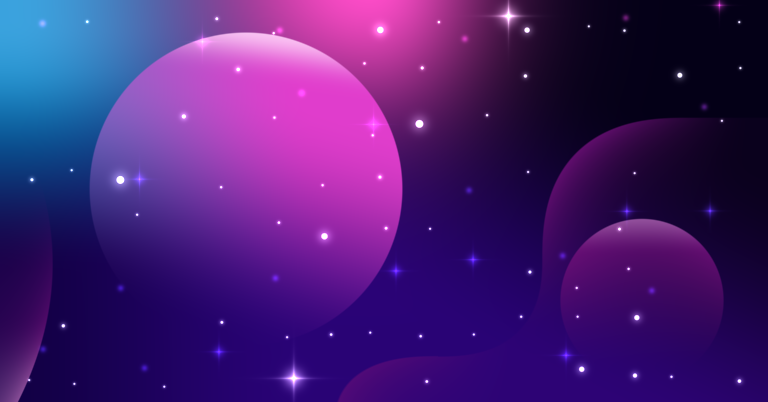
Write a WebGL 2 fragment shader that draws this background.

```glsl
#version 300 es
precision highp float;
// Violet cosmic background: glowing spheres, flowing blobs and scattered stars.
uniform vec2 u_resolution;
out vec4 fragColor;

// Lengths are in canvas heights, origin at the lower left.
const vec3 INDIGO = vec3(0.16, 0.01, 0.46);
const vec3 NAVY = vec3(0.015, 0.0, 0.09);
const vec3 DUSK = vec3(0.07, 0.0, 0.27);
const vec3 CYAN = vec3(0.22, 0.64, 0.87);
const vec3 TEAL = vec3(0.02, 0.46, 0.70);
const vec3 PINK = vec3(1.0, 0.30, 0.79);
const vec3 MAGENTA = vec3(0.88, 0.24, 0.80);
const vec3 LAVENDER = vec3(0.60, 0.38, 0.78);
const vec3 PLUM = vec3(0.43, 0.06, 0.47);
const vec3 MAUVE = vec3(0.62, 0.36, 0.65);
const vec3 VIOLET = vec3(0.36, 0.20, 0.95);
const vec3 SHINE = vec3(1.0, 0.86, 0.98);

const vec2 PLANET_CENTER = vec2(0.612, 0.530);
const float PLANET_RADIUS = 0.389;
const vec2 MOON_CENTER = vec2(1.597, 0.2525);
const float MOON_RADIUS = 0.203;
const vec2 PINK_CENTER = vec2(0.92, 1.05);
const vec2 SPARK_TOP = vec2(1.265, 0.960);
const vec2 SPARK_BOTTOM = vec2(0.731, 0.059);
const float ROUNDNESS = 2.5;

float hash(vec2 p) {
  vec3 q = fract(p.xyx * vec3(0.1031, 0.1030, 0.0973));
  q += dot(q, q.yzx + 33.33);
  return fract((q.x + q.y) * q.z);
}

// Coverage of a signed distance that is positive inside.
float cover(float d) {
  float px = 1.0 / u_resolution.y;
  return smoothstep(-px, px, d);
}

// Superellipse norm of one quadrant: 1 on the rim.
float quadrant(vec2 v) {
  v = pow(max(v, 0.0), vec2(ROUNDNESS));
  return pow(v.x + v.y, 1.0 / ROUNDNESS);
}

// Depth inside the S-shaped wave, joined from three quadrants.
float waveDepth(vec2 p) {
  if (p.y > 0.356) return 0.355 * (1.0 - quadrant(vec2(1.708 - p.x, p.y - 0.356) / vec2(0.359, 0.351)));
  if (p.x > 1.089) return 0.250 * (quadrant(vec2(p.x - 1.089, 0.356 - p.y) / vec2(0.260, 0.243)) - 1.0);
  return 0.178 * (1.0 - quadrant(vec2(1.089 - p.x, p.y + 0.064) / vec2(0.257, 0.178)));
}

vec3 sky(vec2 p, float u) {
  vec3 c = mix(DUSK, INDIGO, smoothstep(0.0, 0.4, u));
  c = mix(c, NAVY, smoothstep(0.15, 0.95, p.y + 0.9 * (u - 0.6)));
  float cyan = smoothstep(0.32, 0.84, p.y) * (1.0 - smoothstep(0.02, 0.48, u));
  c = mix(c, mix(TEAL, CYAN, smoothstep(0.6, 0.95, p.y)), cyan);
  vec2 d = p - PINK_CENTER;
  d /= vec2(d.x < 0.0 ? 0.43 : 0.30, 0.35);
  return mix(c, PINK, exp(-dot(d, d)));
}

// Four-pointed twinkle with a soft core.
float sparkle(vec2 d, float size) {
  vec2 a = abs(d) / size;
  float rays = exp(-a.x * 3.0 - a.y * 22.0) + exp(-a.y * 3.0 - a.x * 22.0);
  return rays + 0.45 * exp(-dot(a, a) * 9.0);
}

// Jittered grid of crisp dots with halos, or of blurred tinted lights.
vec3 stars(vec2 p, float cell, float density, bool blurred) {
  vec2 id = floor(p / cell) + (blurred ? 57.0 : 11.0);
  if (hash(id) > density) return vec3(0.0);
  vec2 jitter = vec2(hash(id + 17.3), hash(id + 41.7));
  vec2 d = (fract(p / cell) - mix(vec2(0.25), vec2(0.75), jitter)) * cell;
  float pick = hash(id + 83.1), r = length(d);
  if (blurred) {
    vec3 tint = mix(VIOLET, MAGENTA, smoothstep(0.55, 0.9, p.y));
    float light = pick > 0.72 ? sparkle(d, 0.04) : 0.65 * exp(-r * r / 0.00006);
    return tint * light * 0.7;
  }
  float size = mix(0.002, 0.0095, pow(pick, 4.0));
  return vec3(0.9, 0.87, 0.96) * (cover(size - r) + 0.3 * exp(-r * r / (5.0 * size * size)));
}

void main() {
  vec2 p = gl_FragCoord.xy / u_resolution.y;
  float u = gl_FragCoord.x / u_resolution.x;
  vec3 color = sky(p, u);

  // Left blob, brightest along its lower rim
  float depth = 0.131 - 0.73 * pow(abs(p.y - 0.344), 2.0) - p.x;
  float rim = mix(0.25, 1.0, exp(-max(depth, 0.0) / 0.06));
  vec3 blob = mix(MAUVE, PLUM, smoothstep(0.0, 0.22, p.y));
  color = mix(color, blob, cover(depth) * rim * 0.85 * (1.0 - smoothstep(0.05, 0.58, p.y)));

  // Right wave, lit on its shoulder and lower crest
  depth = waveDepth(p);
  float lit = smoothstep(0.15, 0.6, p.y) * (1.0 - smoothstep(1.45, 1.87, p.x));
  lit += 0.65 * (1.0 - smoothstep(0.88, 1.30, p.x));
  color = mix(color, PLUM, cover(depth) * (0.06 + 0.8 * lit * exp(-max(depth, 0.0) / 0.09)));

  // Large planet fading into the sky below
  vec2 q = (p - PLANET_CENTER) / PLANET_RADIUS;
  float fade = smoothstep(-0.95, 0.65, dot(q, vec2(0.30, 0.95)));
  vec3 body = mix(LAVENDER, MAGENTA, smoothstep(-0.9, 0.5, q.x + 0.15 * q.y));
  float shine = smoothstep(0.62, 1.02, dot(q, vec2(0.14, 0.99)));
  body = mix(body, SHINE, 0.85 * shine * shine);
  color = mix(color, body, fade * cover((1.0 - length(q)) * PLANET_RADIUS));

  // Small moon
  q = (p - MOON_CENTER) / MOON_RADIUS;
  body = mix(PLUM, MAUVE, smoothstep(0.55, 1.1, q.y));
  fade = smoothstep(-0.9, 0.9, q.y) * mix(0.65, 0.95, dot(q, q));
  color = mix(color, body, fade * cover((1.0 - length(q)) * MOON_RADIUS));

  // Stars and sparkles
  color += stars(p, 0.21, 0.6, true) + stars(p, 0.125, 0.5, false);
  color += SHINE * (sparkle(p - SPARK_TOP, 0.07) + sparkle(p - SPARK_BOTTOM, 0.07));
  fragColor = vec4(min(color, 1.0), 1.0);
}
```
